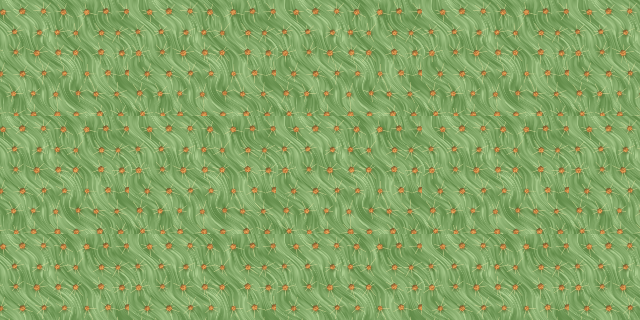
Give the GLSL for this texture, as a WebGL 2 fragment shader.

```glsl
#version 300 es
precision highp float;
uniform vec2 u_resolution;
out vec4 fragColor;

const float TAU = 6.28319;
const vec2 TILE = vec2(0.458, 0.3664);

float hash(vec2 p) {
  return fract(sin(dot(p, vec2(127.1, 311.7))) * 43758.5453);
}

// Value noise on a lattice that wraps after n cells
float wrappedNoise(vec2 p, vec2 n) {
  vec2 i = floor(p), f = fract(p);
  f = f * f * (3.0 - 2.0 * f);
  vec2 a = mod(i, n), b = mod(i + 1.0, n);
  return mix(mix(hash(a + n), hash(vec2(b.x, a.y) + n), f.x),
             mix(hash(vec2(a.x, b.y) + n), hash(b + n), f.x), f.y);
}

// Steep diagonal streaks: n.x across, n.y along their length
float streaks(vec2 q, vec2 n) {
  return wrappedNoise(vec2(2.0 * q.x - q.y, q.y) * n, n * vec2(2.0, 1.0));
}

// Green skin under a coat of fine, gently waving hairs
vec3 skin(vec2 q) {
  q.x += 0.03 * sin(TAU * (2.0 * q.y + q.x)) + 0.011 * sin(TAU * (4.0 * q.y - 3.0 * q.x));
  q.y += 0.018 * sin(TAU * (3.0 * q.x + q.y));
  float patches = streaks(q, vec2(5.0, 7.0));
  float tone = 0.26 * patches
             + 0.20 * streaks(q, vec2(14.0, 9.0))
             + 0.26 * streaks(q, vec2(37.0, 11.0))
             + 0.28 * streaks(q, vec2(58.0, 13.0));
  tone = 0.36 + 1.75 * (tone - 0.5);
  float hairs = smoothstep(0.68, 0.92, streaks(q, vec2(46.0, 10.0)))
              + smoothstep(0.72, 0.92, streaks(q, vec2(63.0, 9.0)));
  tone += hairs * mix(0.15, 0.4, patches);
  return mix(vec3(0.38, 0.545, 0.285), vec3(0.67, 0.80, 0.56), clamp(tone, 0.0, 1.0));
}

// Distance to a spine that tapers from the origin to its tip
float spine(vec2 p, vec2 tip, float width) {
  float t = clamp(dot(p, tip) / dot(tip, tip), 0.0, 1.0);
  return length(p - tip * t) - width * (1.0 - 0.6 * t);
}

float cover(float d, float px) {
  return clamp(0.5 - d / px, 0.0, 1.0);
}

// One areole: soft shadow, a fan of spines, a woolly orange pad
vec3 areole(vec3 col, vec2 p, vec2 id, float px) {
  float shadow = 1.0 - smoothstep(0.005, 0.018, length(p - vec2(0.001, 0.003)));
  col = mix(col, vec3(0.33, 0.43, 0.20), 0.6 * shadow);

  float turn = hash(id + 3.7);
  for (float k = 0.0; k < 7.0; k++) {
    vec2 seed = id + 11.0 * k;
    if (hash(seed + 0.9) < 0.15) continue;
    float angle = TAU * (k + turn + 0.7 * hash(seed + 5.3)) / 7.0;
    vec2 tip = vec2(cos(angle), sin(angle)) * mix(0.018, 0.037, hash(seed + 8.1));
    col = mix(col, vec3(0.84, 0.86, 0.60), 0.8 * cover(spine(p, tip, 0.0012), px));
  }

  float radius = mix(0.0072, 0.0096, hash(id + 2.2));
  float wobble = 0.0007 * sin(5.0 * atan(p.y, p.x) + TAU * turn);
  float d = length(p) - radius - wobble;
  float grain = hash(floor(p / 0.0026) + 7.0 * id);
  vec3 pad = mix(vec3(0.72, 0.46, 0.22), vec3(0.90, 0.66, 0.36), grain);
  float brown = smoothstep(0.0, 0.009, -p.x * 0.5 - p.y + 0.005 * (hash(id + 6.4) - 0.5));
  pad = mix(pad, vec3(0.42, 0.32, 0.16), 0.7 * brown);
  pad *= mix(1.0, 0.85, smoothstep(-0.003, 0.0, d));
  return mix(col, pad, cover(d, px));
}

void main() {
  float px = 1.0 / u_resolution.y;
  vec2 p = vec2(gl_FragCoord.x, u_resolution.y - gl_FragCoord.y) * px;
  vec2 q = fract((p - vec2(-0.0547, -0.0031)) / TILE);
  vec3 col = skin(q);

  // Seven by six areoles per tile, cut off at the tile edges
  vec2 pitch = TILE * vec2(1.0 / 7.0, 0.175);
  vec2 local = q * TILE - vec2(0.0, 0.108 * TILE.y);
  float nearRow = round(local.y / pitch.y);
  for (float j = -1.0; j <= 1.0; j++) {
    float row = nearRow + j;
    if (row < 0.0 || row > 5.0) continue;
    bool shifted = mod(row, 3.0) < 0.5;
    float phase = shifted ? 0.93 : 0.56;
    float nearCol = round(local.x / pitch.x - phase);
    for (float i = -1.0; i <= 1.0; i++) {
      vec2 id = vec2(nearCol + i, row);
      if (id.x < 0.0 || id.x > 6.0) continue;
      vec2 jitter = vec2(hash(id + 1.3), hash(id + 4.6)) - 0.5;
      jitter *= vec2(shifted ? 0.14 : 0.32, 0.08);
      vec2 center = (id + vec2(phase, 0.0) + jitter) * pitch;
      col = areole(col, local - center, id, px);
    }
  }
  fragColor = vec4(col, 1.0);
}
```
